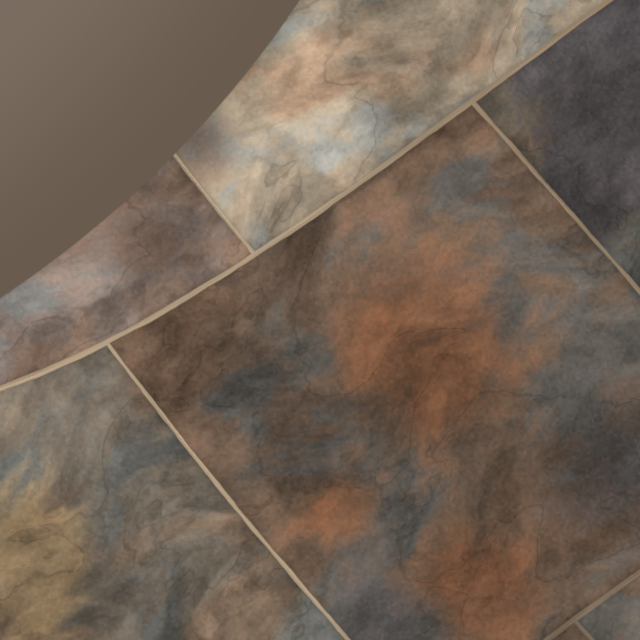
Give the GLSL for this texture, as a Shadertoy shader.

```glsl
vec3 hash3(vec2 cell) {
    vec3 k = vec3(dot(cell, vec2(127.1, 311.7)), dot(cell, vec2(269.5, 183.3)), dot(cell, vec2(419.2, 371.9)));
    return fract(sin(k) * 43758.5);
}

// Cellular noise: random cell tones blended by distance to each cell point
float cellTone(vec2 p) {
    vec2 cell = floor(p), f = p - cell;
    float total = 0.0, weight = 0.0;
    for (int y = -1; y <= 1; y++)
    for (int x = -1; x <= 1; x++) {
        vec2 o = vec2(x, y);
        vec3 h = hash3(cell + o);
        vec2 d = o + h.xy - f;
        float w = exp(-8.0 * dot(d, d));
        total += w * h.z;
        weight += w;
    }
    return total / weight;
}

float layers(vec2 p) {
    float sum = 0.0, amp = 0.5, norm = 0.0;
    for (int i = 0; i < 5; i++) {
        sum += amp * cellTone(p);
        norm += amp;
        p = mat2(0.8, 0.6, -0.6, 0.8) * p * 2.03 + 7.3;
        amp *= 0.58;
    }
    return sum / norm;
}

float spot(vec2 p, vec2 center, float radius) {
    vec2 d = (p - center) / radius;
    return exp(-dot(d, d));
}

void mainImage(out vec4 fragColor, in vec2 fragCoord) {
    vec2 p = fragCoord / iResolution.xy;
    float aa = max(1.2 / iResolution.y, 0.0015);

    // Curved rows (v) and staggered columns (u)
    float bend = 0.393 + p.x * (0.36 + p.x * (0.5 - 0.22 * p.x));
    float v = bend - p.y;
    float u = p.x - v / 1.86;
    float rows = v / 0.928, row = floor(rows);
    float columns = (u - mix(0.167, 0.398, mod(row, 2.0))) / 0.57;
    float column = floor(columns);

    // Slate noise, stretched along the rows and reseeded per tile
    vec2 q = mat2(0.8, -0.6, 0.6, 0.8) * p * vec2(0.75, 1.1);
    q += 0.02 * sin(q.yx * vec2(13.0, 17.0)) + 0.008 * sin(q.yx * vec2(41.0, 37.0) + 2.0);
    vec2 seed = 9.0 * hash3(vec2(column, row)).xy;
    float broad = layers(q * 5.0 + seed);
    float fine = layers(q * 17.0 + seed + 9.0);
    float hue = layers(q * 6.0 + seed + 31.0);

    // Base colour of each tile
    vec3 mauve = vec3(0.53, 0.465, 0.425), sand = vec3(0.63, 0.57, 0.49);
    vec3 sage = vec3(0.46, 0.42, 0.37), umber = vec3(0.415, 0.345, 0.29);
    vec3 ink = vec3(0.28, 0.265, 0.27), rust = vec3(0.45, 0.30, 0.21);
    vec3 tile = umber;
    if (row < 0.0) tile = column < 0.0 ? mauve : sand;
    else if (row < 1.0 && column < 0.0) tile = sage;
    else if (row < 1.0 && column > 0.0) tile = vec3(0.40, 0.36, 0.31);
    float light = dot(tile, vec3(0.333));

    // Mineral tints, then large stains broken up by the noise
    tile = mix(tile, light * vec3(0.95, 1.0, 1.0), 0.6 * (1.0 - smoothstep(0.34, 0.50, hue)));
    tile = mix(tile, light * vec3(1.24, 0.96, 0.76), 0.5 * smoothstep(0.52, 0.70, hue));
    float ragged = 0.9 * (broad - 0.5) + 0.7 * (fine - 0.5);
    if (row == 0.0 && column == 0.0) {
        float iron = spot(p, vec2(0.67, 0.43), 0.15) + 0.7 * spot(p, vec2(0.52, 0.21), 0.07)
                   + spot(p, vec2(0.75, 0.08), 0.11);
        tile = mix(tile, rust, 0.8 * smoothstep(0.2, 0.9, iron + ragged));
        float soot = spot(p, vec2(0.95, 0.27), 0.14) + spot(p, vec2(0.60, 0.02), 0.08);
        tile = mix(tile, ink, 0.6 * smoothstep(0.3, 0.9, soot + ragged));
    } else if (row == 0.0 && column > 0.0) {
        float soot = spot(p, vec2(0.98, 0.90), 0.16) + spot(p, vec2(0.92, 0.70), 0.08);
        tile = mix(tile, ink, 0.9 * smoothstep(0.3, 0.6, soot + ragged));
    } else if (row == 0.0) {
        float ochre = spot(p, vec2(0.04, 0.10), 0.15) + 0.6 * spot(p, vec2(0.25, 0.34), 0.05);
        tile = mix(tile, vec3(0.54, 0.45, 0.33), 0.8 * smoothstep(0.3, 0.8, ochre + ragged));
    } else if (row < 0.0) {
        float stain = spot(p, vec2(0.24, 0.62), 0.07) + 0.7 * spot(p, vec2(0.31, 0.78), 0.06);
        tile = mix(tile, vec3(0.43, 0.35, 0.30), 0.7 * smoothstep(0.3, 0.8, stain + ragged));
    }

    // Relief, clefts and grain
    tile *= 1.0 + 0.7 * (broad - 0.5) + 0.6 * (fine - 0.5);
    tile *= 1.0 - 0.10 * (1.0 - smoothstep(0.0, 0.025, abs(broad - 0.46)));
    tile += 0.04 * (cellTone(p * 190.0) - 0.5);

    // Grout: wide along the rows, narrow at the joints, fading downwards
    float rowGap = abs(rows - round(rows)) * 0.77;
    float jointGap = abs(columns - round(columns)) * 0.675;
    float gap = min(rowGap - 0.0042, jointGap - 0.0031) + 0.004 * (fine - 0.5);
    vec3 grout = mix(vec3(0.70, 0.62, 0.51), vec3(0.58, 0.50, 0.41), smoothstep(0.4, 0.9, p.x));
    grout *= 0.85 + 0.3 * broad;
    tile *= 1.0 - 0.15 * exp(-max(gap, 0.0) * 180.0);
    float cover = (1.0 - smoothstep(-aa, aa, gap)) * mix(0.95, 0.6, smoothstep(0.6, 0.9, v));
    vec3 color = mix(tile, grout, cover);

    // Plain disc over the upper left corner
    float disc = length(p - vec2(-0.925, 1.933)) - 1.677;
    color *= 1.0 - 0.12 * exp(-max(disc, 0.0) * 60.0);
    vec3 plain = mix(vec3(0.48, 0.425, 0.375), vec3(0.41, 0.355, 0.305), smoothstep(-0.35, 0.0, disc));
    color = mix(plain, color, smoothstep(-aa, aa, disc));

    fragColor = vec4(color, 1.0);
}
```
